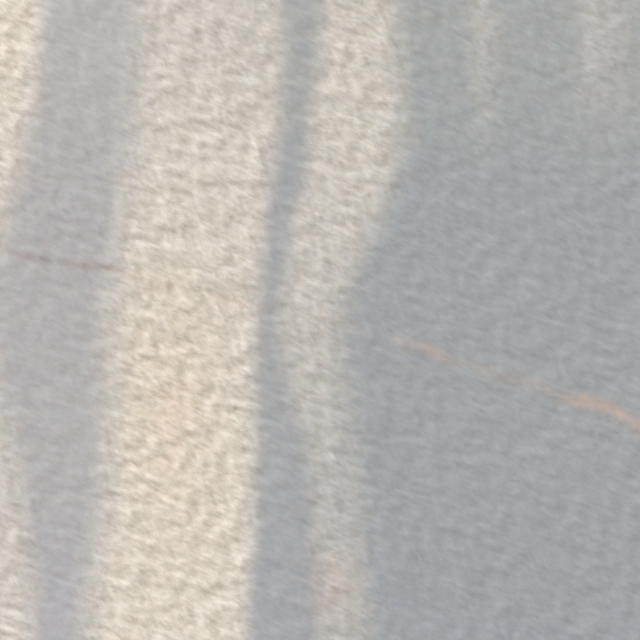
This texture is drawn by a Shadertoy shader. Its source:

```glsl
float hash(vec2 p) {
    vec3 q = fract(vec3(p.xyx) * 0.1031);
    q += dot(q, q.yzx + 33.33);
    return fract((q.x + q.y) * q.z);
}

float noise(vec2 p) {
    vec2 cell = floor(p);
    vec2 f = fract(p);
    f = f * f * (3.0 - 2.0 * f);
    float low = mix(hash(cell), hash(cell + vec2(1, 0)), f.x);
    float high = mix(hash(cell + vec2(0, 1)), hash(cell + vec2(1, 1)), f.x);
    return mix(low, high, f.y);
}

float fbm(vec2 p) {
    float sum = 0.0;
    float amp = 0.5;
    for (int i = 0; i < 3; i++) {
        sum += amp * noise(p);
        p = mat2(1.6, 1.2, -1.2, 1.6) * p + 17.3;
        amp *= 0.5;
    }
    return sum;
}

// Smooth curve through five evenly spaced values, t from 0 to 1
float curve(float k[5], float t) {
    float s = clamp(t, 0.0, 1.0) * 4.0;
    int i = min(int(s), 3);
    float f = s - float(i);
    float a = k[max(i - 1, 0)];
    float b = k[i];
    float c = k[i + 1];
    float d = k[min(i + 2, 4)];
    return b + 0.5 * f * (c - a + f * (2.0 * a - 5.0 * b + 4.0 * c - d
        + f * (3.0 * (b - c) + d - a)));
}

float band(float x, float left, float right, float softLeft, float softRight) {
    return smoothstep(left - softLeft, left + softLeft, x)
        * (1.0 - smoothstep(right - softRight, right + softRight, x));
}

// Sunlight falling between soft vertical shadows; depth runs downward
float sunlight(float x, float depth) {
    float edgeRight = curve(float[5](0.065, 0.035, -0.01, 0.035, 0.055), depth);
    float edgeGain = curve(float[5](1.0, 0.75, 0.3, 0.5, 0.7), depth);
    float edge = edgeGain * band(x, -0.2, edgeRight, 0.02, 0.03);

    float mainLeft = curve(float[5](0.22, 0.20, 0.17, 0.165, 0.135), depth);
    float mainRight = curve(float[5](0.44, 0.425, 0.40, 0.398, 0.385), depth);
    float mainGain = curve(float[5](0.57, 0.74, 0.78, 0.86, 0.9), depth);
    float wide = mainGain * band(x, mainLeft, mainRight, 0.045, 0.022);

    float sideLeft = curve(float[5](0.50, 0.48, 0.44, 0.485, 0.495), depth);
    float sideRight = curve(float[5](0.62, 0.62, 0.535, 0.56, 0.58), depth);
    float sideGain = curve(float[5](0.66, 0.68, 0.52, 0.36, 0.38), depth);
    float side = sideGain * band(x, sideLeft, sideRight, 0.025, 0.04);

    float topFade = 1.0 - smoothstep(0.02, 0.3, depth);
    float faint = 0.33 * band(x, 0.735, 0.775, 0.03, 0.03)
        + 0.28 * band(x, 0.90, 0.98, 0.03, 0.05);
    return edge + wide + side + faint * topFade;
}

// Raised plaster grain, shaded from the upper left
float relief(vec2 p, float frequency) {
    vec2 q = vec2(p.x + 0.25 * p.y, p.y * 1.35 + 0.35 * p.x) * frequency;
    q += 0.8 * vec2(noise(q * 0.4), noise(q * 0.4 + 41.0));
    return fbm(q + vec2(0.28, -0.42)) - fbm(q - vec2(0.28, -0.42));
}

// Thin stain wandering down to the right
float crack(vec2 p, float width) {
    float path = 0.61 - 0.17 * p.x - 0.10 * p.x * p.x
        + 0.012 * (noise(vec2(p.x * 24.0, 3.0)) - 0.5);
    return exp(-pow((p.y - path) / width, 2.0));
}

void mainImage(out vec4 fragColor, in vec2 fragCoord) {
    vec2 uv = fragCoord / iResolution.xy;
    float depth = 1.0 - uv.y;
    float wobble = 0.016 * (fbm(uv * vec2(18.0, 12.0)) - 0.44);
    float light = sunlight(uv.x + wobble, depth);

    // Cool shade and warm sun
    vec3 shade = mix(vec3(0.705, 0.695, 0.695), vec3(0.635, 0.645, 0.65),
        smoothstep(0.16, 0.62, uv.x));
    shade += vec3(0.022, 0.018, 0.008) * smoothstep(0.65, 1.0, uv.y);
    shade += vec3(-0.008, -0.003, 0.006) * smoothstep(0.3, 0.0, uv.y);
    vec3 sun = vec3(0.875, 0.835, 0.775);
    vec3 color = mix(shade, sun, clamp(light, 0.0, 1.0));

    // Warm blushes on the lit wall
    vec2 blush = (uv - vec2(0.27, 0.36)) / vec2(0.07, 0.2);
    vec2 lowBlush = (uv - vec2(0.52, 0.08)) / vec2(0.05, 0.07);
    color += vec3(0.02, 0.0, -0.025) * exp(-dot(blush, blush));
    color += vec3(0.025, 0.0, -0.015) * exp(-dot(lowBlush, lowBlush));

    // Plaster surface
    float grain = relief(uv, 65.0) + 0.45 * relief(uv + 5.0, 125.0);
    float patches = fbm(uv * vec2(28.0, 40.0)) - 0.44;
    color += grain * mix(0.075, 0.20, clamp(light * 1.2, 0.0, 1.0));
    color += patches * 0.025;
    float tint = noise(uv * vec2(60.0, 95.0)) - 0.5;
    color += vec3(0.010, -0.002, -0.008) * tint;

    // Broken rust line, strongest at the right
    float broken = smoothstep(0.25, 0.65, noise(vec2(uv.x * 22.0, 8.0)));
    float strength = mix(0.35, 1.0, smoothstep(0.55, 0.85, uv.x));
    float stain = crack(uv, mix(0.005, 0.013, uv.x)) * strength;
    stain *= mix(0.35, 1.0, broken) * (0.7 + 0.6 * noise(uv * 90.0));
    color += vec3(0.075, 0.015, -0.025) * stain * smoothstep(0.4, 0.7, uv.x);
    float leftCrack = stain * (1.0 - smoothstep(0.25, 0.5, uv.x));
    color -= vec3(0.10, 0.16, 0.18) * leftCrack;

    fragColor = vec4(clamp(color, 0.0, 1.0), 1.0);
}
```
